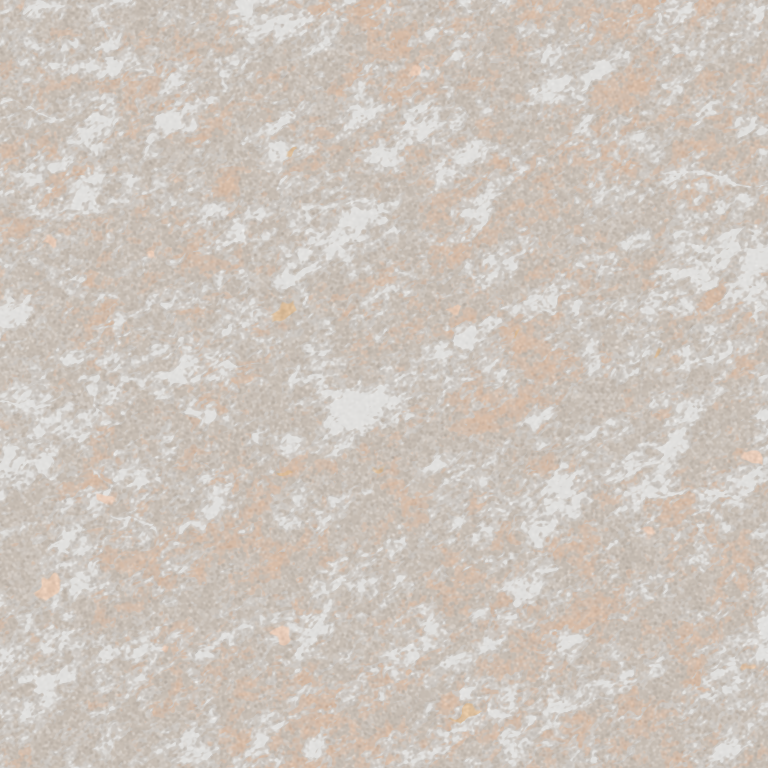
This texture is drawn by a WebGL 2 fragment shader. Its source:

```glsl
#version 300 es
precision highp float;

uniform vec2 u_resolution;
out vec4 fragColor;

vec3 hash3(vec2 p) {
  vec3 q = fract(p.xyx * vec3(0.1031, 0.1030, 0.0973));
  q += dot(q, q.yxz + 33.33);
  return fract((q.xxy + q.yzz) * q.zyx);
}

// Cellular noise: one soft signed blob per cell, roughly unit variance
float blobNoise(vec2 p) {
  vec2 cell = floor(p), local = p - cell;
  float sum = 0.0;
  for (int y = -1; y <= 1; y++) {
    for (int x = -1; x <= 1; x++) {
      vec2 offset = vec2(x, y);
      vec3 rnd = hash3(cell + offset + 400.0);
      vec2 d = offset + rnd.xy - local;
      float k = max(0.0, 1.0 - dot(d, d));
      sum += (rnd.z * 2.0 - 1.0) * k * k * k;
    }
  }
  return sum * 2.6;
}

float layeredNoise(vec2 p, int octaves, float gain) {
  float sum = 0.0, amp = 1.0, power = 0.0;
  for (int i = 0; i < octaves; i++) {
    sum += amp * blobNoise(p);
    power += amp * amp;
    amp *= gain;
    p = p * 2.03 + vec2(17.3, 41.7);
  }
  return sum / sqrt(power);
}

// Thin broken cracks along the zero line of a layered field
float veins(vec2 p, float width) {
  float field = layeredNoise(p, 5, 0.45);
  float presence = smoothstep(0.4, 1.2, blobNoise(p * 0.8 + 63.0));
  return (1.0 - smoothstep(0.0, width, abs(field))) * presence;
}

// Sparse angular mineral chips: x = coverage, y = hue choice
vec2 mineralChips(vec2 uv, float pixel) {
  vec2 p = uv * 9.0 + 0.025 * vec2(blobNoise(uv * 70.0), blobNoise(uv * 70.0 + 31.0));
  vec2 cell = floor(p), result = vec2(0.0);
  for (int y = -1; y <= 1; y++) {
    for (int x = -1; x <= 1; x++) {
      vec2 id = cell + vec2(x, y);
      vec3 rnd = hash3(id + 90.0), shape = hash3(id + 170.0);
      vec2 d = p - id - rnd.xy;
      float a = shape.x * 1.2;
      d = mat2(cos(a), -sin(a), sin(a), cos(a)) * d;
      d.y *= 1.0 + shape.y;
      float dist = max(max(abs(d.x), abs(d.y)), 0.75 * abs(d.x + d.y));
      float radius = 0.04 + 0.11 * shape.z * shape.z;
      float cover = 1.0 - smoothstep(-0.015, 0.015 + 9.0 * pixel, dist - radius);
      cover *= step(0.83, rnd.z);
      if (cover > result.x) result = vec2(cover, shape.y);
    }
  }
  return result;
}

void main() {
  vec2 uv = gl_FragCoord.xy / u_resolution.y;
  // Rotate so that the bedding rises to the right
  vec2 bed = mat2(0.87, -0.5, 0.5, 0.87) * uv;
  vec2 warp = 0.0015 * vec2(blobNoise(uv * 60.0), blobNoise(uv * 60.0 + 57.0));
  bed += warp;

  // Pixel-fine grain and speckle break up everything
  float grain = blobNoise(uv * 250.0);
  float speckle = layeredNoise(uv * 115.0 + 11.0, 2, 0.9);

  // Pale calcite: clots, lacy fringes, a few streaks and cracks
  float clots = layeredNoise(bed * vec2(17.0, 30.0), 4, 0.88);
  float lace = 1.0 - 1.3 * abs(layeredNoise(bed * vec2(38.0, 54.0) + 80.0, 3, 0.75));
  float streak = layeredNoise(bed * vec2(4.5, 11.0) + 21.0, 4, 0.6);
  float pale = 0.72 * clots + 0.3 * lace + 0.2 * streak + 0.2 * speckle + 0.04;
  pale += 0.6 * smoothstep(1.5, 2.2, streak);
  vec2 crackUv = mat2(0.97, -0.22, 0.22, 0.97) * uv + warp;
  pale += 0.9 * veins(crackUv * vec2(2.6, 4.6) + 7.0, 0.09);

  // Rusty staining in small patches
  float stain = 0.75 * layeredNoise(bed * vec2(17.0, 24.0) + 130.0, 4, 0.75)
              + 0.22 * blobNoise(uv * 4.0 + 44.0) + 0.4 * speckle
              + 0.2 * (uv.x + uv.y - 1.0);

  vec3 color = mix(vec3(0.775, 0.738, 0.7), vec3(0.8, 0.77, 0.74),
                   smoothstep(-0.9, 1.3, speckle + 0.4 * grain));
  color = mix(color, vec3(0.825, 0.74, 0.675), 0.9 * smoothstep(0.0, 1.0, stain));
  color = mix(color, vec3(0.85, 0.725, 0.63), 0.55 * smoothstep(1.2, 2.0, stain));
  color = mix(color, vec3(0.805, 0.787, 0.768), 0.9 * smoothstep(-0.25, 0.5, pale));
  color = mix(color, vec3(0.88, 0.877, 0.87), smoothstep(0.5, 1.5, pale + 0.1 * grain));

  vec2 chip = mineralChips(uv, 1.0 / u_resolution.y);
  vec3 chipColor = mix(vec3(0.92, 0.8, 0.72), vec3(0.86, 0.73, 0.58), smoothstep(0.4, 0.8, chip.y));
  color = mix(color, chipColor + 0.015 * speckle, 0.85 * chip.x);

  color += 0.015 * grain * (1.0 - 0.6 * smoothstep(0.7, 1.5, pale));
  fragColor = vec4(color, 1.0);
}
```
